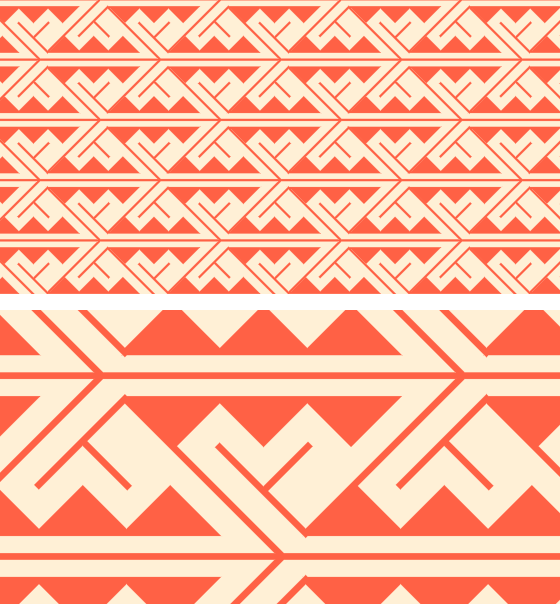
Top, the full canvas; bottom, a detail of the centre.
Give the GLSL for this pattern, as a WebGL 1 fragment shader.

```glsl
precision highp float;
// Interlaced diagonal straps in rows, cream on coral. Each row is one strap
// motif plus its glide reflection, built from box distances along 45 degree
// axes; alternate rows shift by half a period.

uniform vec2 u_resolution;

const float UNITS_ACROSS = 9.292;           // row heights across the canvas
const vec2 VERTEX = vec2(4.66, 1.889);      // a vertex where the lines meet
const float HALF_LINE = 0.0185;
const float DIAGONAL = 0.70711;
const float STRAP = 0.242;                  // spacing of the zigzag edge
const vec3 CREAM = vec3(1.0, 0.94, 0.84);
const vec3 CORAL = vec3(1.0, 0.38, 0.27);

float wrapPeriod(float x) {
  return mod(x + 1.0, 2.0) - 1.0;
}

// Thin bar in diagonal coordinates, from start to end.
float bar(float across, float along, float start, float end) {
  float d = max(abs(across), max(start - along, along - end));
  return d * DIAGONAL - HALF_LINE;
}

// Coral triangle whose lower side is cut by the two-peaked strap edge.
float field(vec2 p, float rise, float fall) {
  float zigzag = abs(mod(p.x + 0.105, 2.0 * STRAP) - STRAP);
  float triangle = max(p.y - 0.887, max(-rise, fall + 0.226) * DIAGONAL);
  return max(triangle, (0.847 - zigzag - p.y) * DIAGONAL);
}

// Signed distance to the coral parts of one motif, lower vertex at zero.
float motif(vec2 p) {
  p.x = wrapPeriod(p.x);
  float rise = p.x + p.y;
  float fall = p.x - p.y;
  float d = field(p, rise, fall);
  d = min(d, bar(rise, fall, -1.74, 0.0));             // seam to the vertex
  d = min(d, bar(rise - 0.256, fall, -0.952, 0.0));    // seam inside the fold
  return min(d, bar(fall + 0.468, rise, 0.256, 0.75)); // short hook
}

float pattern(vec2 p) {
  float row = floor(p.y);
  vec2 q = vec2(p.x - row, p.y - row);
  float rule = min(q.y, 1.0 - q.y) - HALF_LINE;
  float mirrored = motif(vec2(q.x + 1.0, 1.0 - q.y));
  return min(rule, min(motif(q), mirrored));
}

void main() {
  float pixel = UNITS_ACROSS / u_resolution.x;
  vec2 p = gl_FragCoord.xy * pixel - VERTEX;
  float ink = 1.0 - smoothstep(-0.7 * pixel, 0.7 * pixel, pattern(p));
  gl_FragColor = vec4(mix(CREAM, CORAL, ink), 1.0);
}
```
